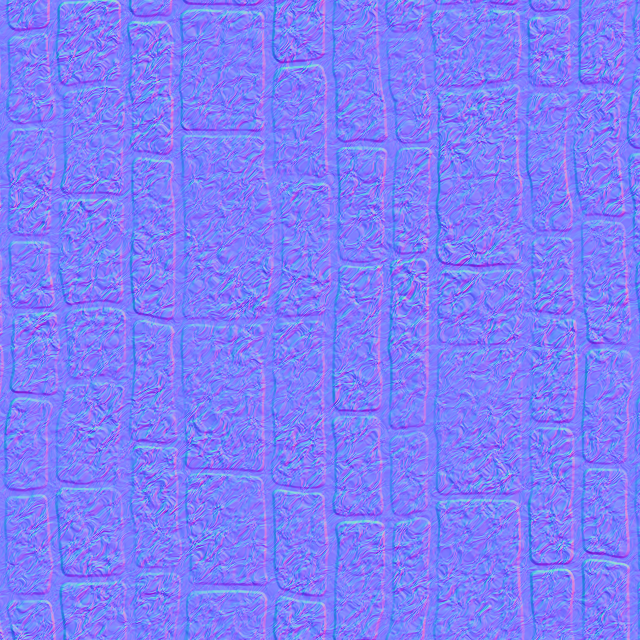
Write a WebGL 1 fragment shader that draws this texture map.

```glsl
precision highp float;
// Tangent-space normal map of rough stone blocks laid in upright columns.

uniform vec2 u_resolution;

const float COLUMNS = 10.0;                  // columns across the canvas
const vec2 BLOCK_LENGTH = vec2(0.14, 0.24);  // shortest and longest mean block
const float JOINT_JITTER = 0.50;             // irregularity of joint spacing
const vec2 HALF_GAP = vec2(0.0055, 0.0030);  // half width of the mortar joints
const float CORNER_RADIUS = 0.014;
const float BEVEL_WIDTH = 0.0050;
const float BEVEL_HEIGHT = 0.0021;
const float SHOULDER_WIDTH = 0.012;          // soft rounding behind the bevel
const float SHOULDER_HEIGHT = 0.0003;
const float GRAIN_HEIGHT = 0.0025;
const float GRAIN_FREQUENCY = 74.0;
const float GRAIN_STRETCH = 1.5;             // length of the streaks to their width
const float MORTAR_GRAIN = 0.5;              // grain left inside the joints
const float SAMPLE_STEP = 0.0016;            // distance of the slope samples

float hash(vec2 p) {
  vec3 q = fract(p.xyx * 0.1031);
  q += dot(q, q.yzx + 33.33);
  return fract((q.x + q.y) * q.z);
}

float noise(vec2 p) {
  vec2 cell = floor(p);
  vec2 f = fract(p);
  f = f * f * f * (f * (f * 6.0 - 15.0) + 10.0);
  float low = mix(hash(cell), hash(cell + vec2(1.0, 0.0)), f.x);
  float high = mix(hash(cell + vec2(0.0, 1.0)), hash(cell + vec2(1.0)), f.x);
  return mix(low, high, f.y);
}

vec2 noise2(vec2 p) {
  return vec2(noise(p + 17.3), noise(p + 71.9)) - 0.5;
}

// Position of joint i in a jittered row of joints
float joint(float i, float seed) {
  return i + JOINT_JITTER * (hash(vec2(i + 40.0, seed)) - 0.5);
}

// Lower joint, upper joint and index of the interval that holds t
vec3 interval(float t, float seed) {
  float i = floor(t);
  if (t < joint(i, seed)) i -= 1.0;
  else if (t > joint(i + 1.0, seed)) i += 1.0;
  return vec3(joint(i, seed), joint(i + 1.0, seed), i);
}

float roundedBox(vec2 p, vec2 halfSize, float radius) {
  vec2 q = abs(p) - halfSize + radius;
  return length(max(q, 0.0)) + min(max(q.x, q.y), 0.0) - radius;
}

// Fine grain, streaked along the rising diagonal and bent irregularly
float grain(vec2 p) {
  mat2 turn = mat2(0.96, -0.28, 0.28, 0.96);
  vec2 q = vec2(p.x + p.y, GRAIN_STRETCH * (p.y - p.x)) * 0.707 * GRAIN_FREQUENCY;
  q += 1.1 * noise2(q * 0.6 + 90.0);
  float sum = 0.0;
  float amplitude = 1.0;
  for (int octave = 0; octave < 3; octave++) {
    sum += amplitude * (noise(q + 130.0) - 0.5);
    q = turn * q * 1.9 + 19.7;
    amplitude *= 0.62;
  }
  return sum;
}

float surfaceHeight(vec2 p) {
  // Wavy joints: slow bends plus small nicks
  vec2 w = p + 0.022 * noise2(p * 6.0) + 0.006 * noise2(p * 32.0);

  // Block below this point
  vec3 column = interval(w.x * COLUMNS, 3.0);
  float seed = column.z + 11.0;
  float pitch = mix(BLOCK_LENGTH.x, BLOCK_LENGTH.y, hash(vec2(seed, 5.0)));
  float shift = 7.0 * hash(vec2(seed, 9.0));
  vec3 row = interval(w.y / pitch + shift, seed);
  vec2 low = vec2(column.x / COLUMNS, (row.x - shift) * pitch);
  vec2 high = vec2(column.y / COLUMNS, (row.y - shift) * pitch);
  vec2 halfSize = 0.5 * (high - low) - HALF_GAP;
  float inside = -roundedBox(w - 0.5 * (low + high), halfSize, CORNER_RADIUS);

  // Bevel, worn differently from block to block and along each edge
  float wear = mix(0.6, 1.15, hash(vec2(row.z + 60.0, seed)));
  wear *= mix(0.35, 1.5, noise(p * 11.0 + 4.0));
  float bevel = smoothstep(0.0, BEVEL_WIDTH, inside);
  float shoulder = smoothstep(0.0, SHOULDER_WIDTH, inside);

  // Grain, rougher in patches and calmer in the mortar
  float roughness = mix(0.65, 1.35, noise(p * 13.0 + 8.0));
  roughness *= mix(MORTAR_GRAIN, 1.0, bevel);
  return BEVEL_HEIGHT * wear * bevel + SHOULDER_HEIGHT * shoulder
       + GRAIN_HEIGHT * roughness * grain(p);
}

void main() {
  vec2 p = gl_FragCoord.xy / u_resolution;
  float here = surfaceHeight(p);
  vec2 slope = vec2(surfaceHeight(p + vec2(SAMPLE_STEP, 0.0)) - here,
                    surfaceHeight(p + vec2(0.0, SAMPLE_STEP)) - here) / SAMPLE_STEP;
  vec3 normal = normalize(vec3(-slope, 1.0));
  gl_FragColor = vec4(normal * 0.5 + 0.5, 1.0);
}
```
